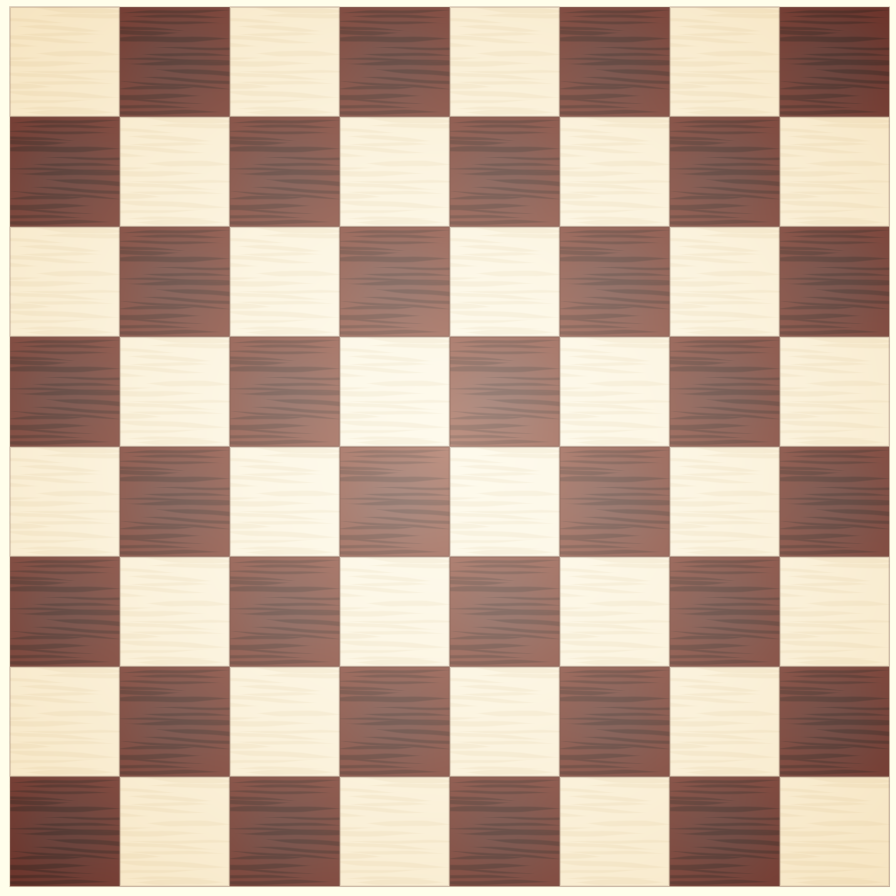
Give the GLSL for this pattern, as a WebGL 2 fragment shader.

```glsl
#version 300 es
precision highp float;
// Wooden chequered board, eight tiles by eight, with streaked grain and a soft central glow.

#define TILES 8.0
#define BOARD_ORIGIN vec2(0.0109, 0.0104)
#define BOARD_SIZE 0.982
#define STREAKS 18
#define STREAK_HALF_WIDTH 0.021
#define STREAK_SLOPE 0.045
#define SEAM_HALF_WIDTH 0.008
#define SEAM_STRENGTH 0.35
#define DULL_STRENGTH 0.3
#define GLOW_RADIUS 0.7

uniform vec2 u_resolution;
out vec4 fragColor;

const vec3 MARGIN = vec3(1.0, 0.995, 0.92);
const vec3 SEAM = vec3(0.47, 0.34, 0.29);
const vec3 DARK_CENTRE = vec3(0.74, 0.57, 0.51);
const vec3 DARK_CORNER = vec3(0.42, 0.20, 0.165);
const vec3 DARK_GRAIN_CENTRE = vec3(0.65, 0.52, 0.47);
const vec3 DARK_GRAIN_CORNER = vec3(0.32, 0.17, 0.14);
const vec3 LIGHT_CENTRE = vec3(0.995, 0.98, 0.925);
const vec3 LIGHT_CORNER = vec3(0.965, 0.895, 0.755);
const vec3 LIGHT_GRAIN_TINT = vec3(0.98, 0.97, 0.95);

float hash(vec2 p) {
  return fract(sin(dot(p, vec2(127.1, 311.7))) * 43758.5453);
}

// Coverage of the tapered, nearly level streaks inside one tile.
float woodGrain(vec2 p, float seed, float aa) {
  float cover = 0.0;
  for (int i = 0; i < STREAKS; i++) {
    vec2 key = vec2(float(i) + 1.0, seed);
    float start = mix(-0.6, 0.4, hash(key));
    float span = mix(0.65, 1.25, hash(key + 17.0));
    float slope = STREAK_SLOPE * mix(-1.6, 0.6, hash(key + 31.0));
    float width = STREAK_HALF_WIDTH * mix(0.5, 1.2, hash(key + 43.0));
    float y = (float(i) + mix(0.15, 0.85, hash(key + 59.0))) / float(STREAKS);
    y += slope * (p.x - 0.5) + 0.004 * sin(p.x * 9.0 + key.x * 2.4);
    float t = (p.x - start) / span;
    float halfWidth = width * min(1.0, 5.0 * t * (1.0 - t));
    cover = max(cover, 1.0 - smoothstep(-aa, aa, abs(p.y - y) - halfWidth));
  }
  return cover;
}

void main() {
  vec2 uv = gl_FragCoord.xy / u_resolution;
  vec2 board = (uv - BOARD_ORIGIN) / BOARD_SIZE * TILES;
  vec2 tile = floor(board);
  vec2 p = board - tile;
  float aa = TILES / (BOARD_SIZE * min(u_resolution.x, u_resolution.y));

  // Chequer with smooth edges; the lower left tile is dark.
  vec2 edge = min(p, 1.0 - p);
  vec2 parity = mod(tile, 2.0);
  vec2 side = clamp(edge / (0.7 * aa), 0.0, 1.0) * (1.0 - 2.0 * parity);
  float dark = 0.5 + 0.5 * side.x * side.y;

  // Grain repeats in every tile of the same tone.
  float isDark = 1.0 - mod(tile.x + tile.y, 2.0);
  float grain = woodGrain(p, 3.0 + 4.0 * isDark, aa);

  // Glow fades from the centre to the corners.
  float fade = min(length(uv - 0.5) / GLOW_RADIUS, 1.0);
  vec3 darkWood = mix(mix(DARK_CENTRE, DARK_CORNER, fade),
                      mix(DARK_GRAIN_CENTRE, DARK_GRAIN_CORNER, fade), grain);
  float dull = DULL_STRENGTH * (1.0 - smoothstep(0.05, 0.65, length(p - 0.5)));
  darkWood = mix(darkWood, vec3(dot(darkWood, vec3(0.35, 0.45, 0.2))), dull);
  vec3 lightWood = mix(LIGHT_CENTRE, LIGHT_CORNER, fade * fade * (1.6 - 0.6 * fade));
  lightWood *= mix(vec3(1.0), LIGHT_GRAIN_TINT, grain);
  vec3 color = mix(lightWood, darkWood, dark);

  // Fine seams between tiles.
  float seam = 1.0 - smoothstep(0.0, SEAM_HALF_WIDTH + aa, min(edge.x, edge.y));
  color = mix(color, SEAM, seam * SEAM_STRENGTH);

  // Pale margin around the board.
  vec2 inset = min(board, TILES - board);
  float inside = smoothstep(-aa, aa, min(inset.x, inset.y));
  fragColor = vec4(mix(MARGIN, color, inside), 1.0);
}
```
